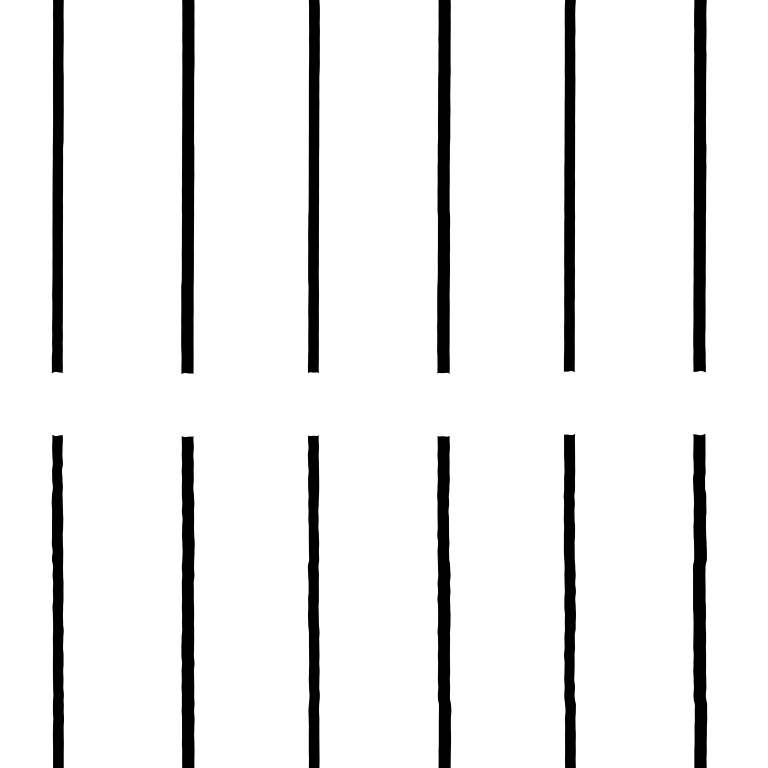
Reproduce this pattern procedurally as a WebGL 1 fragment shader.

```glsl
precision highp float;
// Six upright black ink bars on white, alternately thin and thick, each cut
// once by a gap. Bars come from a column repeat; their sides are worn by
// wrapped 1D cell noise that adds small jogs and a fine roughness.

uniform vec2 u_resolution;

float hash(vec2 p) {
    p = fract(p * vec2(0.1031, 0.1137));
    p += dot(p, p.yx + 33.33);
    return fract((p.x + p.y) * p.x * 91.7);
}

// Signed cell noise along v, wrapping after a whole number of cells.
// Each cell holds its value, then moves to the next over the last part.
float cellNoise(float v, float cells, float hold, float seed) {
    float t = v * cells;
    float cell = floor(t);
    float here = hash(vec2(mod(cell, cells) + 1.0, seed));
    float next = hash(vec2(mod(cell + 1.0, cells) + 1.0, seed));
    return mix(here, next, smoothstep(hold, 1.0, fract(t))) * 2.0 - 1.0;
}

// Sideways wear of one bar side, strongest on the lower pieces.
float sideWear(float v, float seed) {
    float strength = mix(0.3, 1.0, smoothstep(0.0, 0.1, v) * (1.0 - smoothstep(0.38, 0.48, v)));
    float jog = cellNoise(v, 11.0, 0.88, seed) * 0.0010;
    float rough = cellNoise(v, 96.0, 0.2, seed + 5.3) * 0.0005;
    return (jog + rough) * strength;
}

void main() {
    vec2 uv = gl_FragCoord.xy / u_resolution;
    float blur = 0.6 / min(u_resolution.x, u_resolution.y);

    // Column repeat with alternating position and width
    float column = floor(uv.x * 6.0);
    float thick = mod(column, 2.0);
    float center = (column + mix(0.452, 0.468, thick)) / 6.0;
    float halfWidth = mix(0.0069, 0.0079, thick);

    // Slight bow toward the gap, shared jogs, then wear on each side
    float seed = column * 7.0 + 3.0;
    float bow = 0.0006 * cos(6.2831853 * uv.y);
    float x = uv.x - center - bow - sideWear(uv.y, seed) * 0.7;
    float left = x + halfWidth + sideWear(uv.y, seed + 50.0) * 0.6;
    float right = halfWidth - x + sideWear(uv.y, seed + 90.0) * 0.6;
    float bar = min(left, right);

    // Gap with a small shift per bar and slightly hollow, uneven ends
    float shift = (hash(vec2(column + 2.0, 17.0)) - 0.5) * 0.0045;
    float across = clamp(x / halfWidth, -1.0, 1.0);
    float ends = 0.0010 * (1.0 - across * across) + 0.0004 * sin(across * 4.0 + seed);
    float gap = abs(uv.y - 0.474 - shift) - 0.0405 - ends;

    float ink = smoothstep(-blur, blur, min(bar, gap));
    gl_FragColor = vec4(vec3(1.0 - ink), 1.0);
}
```
